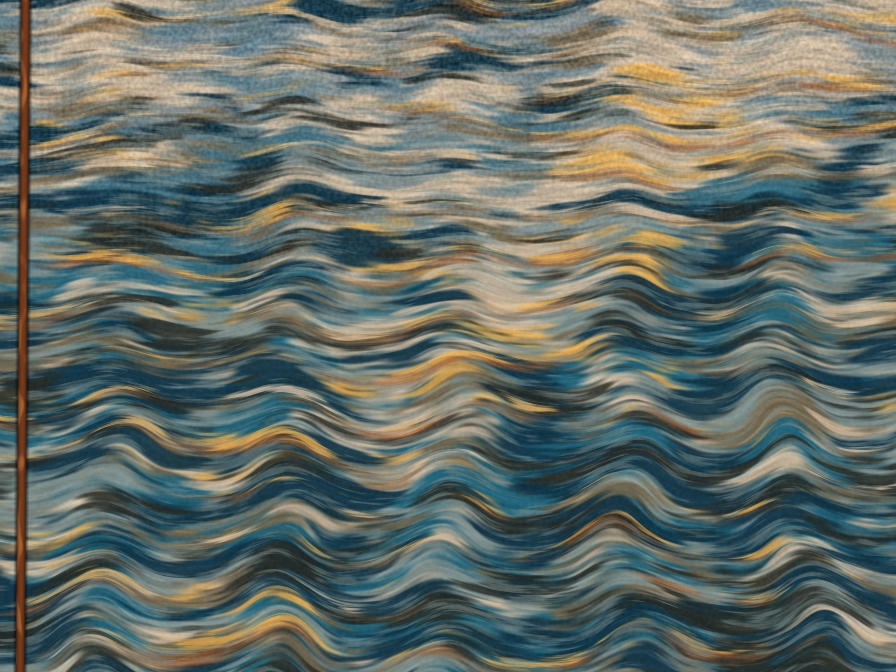
Give the GLSL for this texture, as a Shadertoy shader.

```glsl
// Painted water: wavy bristle strokes of teal, ochre and peach beside a thin rust batten.

const float TAU = 6.28318;
const float WAVELENGTH = 0.257;
const float RIDGES = 14.0;

const vec3 GREY_TEAL = vec3(0.48, 0.55, 0.54);
const vec3 TEAL      = vec3(0.10, 0.37, 0.46);
const vec3 NAVY      = vec3(0.06, 0.20, 0.27);
const vec3 UMBER     = vec3(0.15, 0.17, 0.15);
const vec3 BROWN     = vec3(0.45, 0.38, 0.27);
const vec3 RUST      = vec3(0.60, 0.34, 0.18);
const vec3 PEACH     = vec3(0.82, 0.73, 0.62);
const vec3 OCHRE     = vec3(0.87, 0.66, 0.32);
const vec3 LAVENDER  = vec3(0.56, 0.57, 0.59);

vec2 gradientAt(vec2 cell) {
    float angle = TAU * fract(sin(dot(cell, vec2(127.1, 311.7))) * 43758.5);
    return vec2(cos(angle), sin(angle));
}

// Gradient noise, about -1 to 1
float noise(vec2 p) {
    vec2 i = floor(p), f = p - i;
    vec2 u = f * f * f * (f * (f * 6.0 - 15.0) + 10.0);
    vec2 e = vec2(1.0, 0.0);
    float a = dot(gradientAt(i), f);
    float b = dot(gradientAt(i + e.xy), f - e.xy);
    float c = dot(gradientAt(i + e.yx), f - e.yx);
    float d = dot(gradientAt(i + e.xx), f - e.xx);
    return 1.4 * mix(mix(a, b, u.x), mix(c, d, u.x), u.y);
}

// Streaky noise: each octave is finer across the stroke than along it
float bristles(vec2 p, vec2 scale, float seed) {
    float sum = 0.0, weight = 0.55;
    vec2 q = p * scale + seed * vec2(7.3, 3.7);
    for (int i = 0; i < 4; i++) {
        sum += weight * noise(q);
        q = q * vec2(1.7, 2.0) + 5.3;
        weight *= 0.68;
    }
    return sum;
}

float strokes(vec2 p, vec2 scale, float seed, float level, float soft) {
    return smoothstep(level - soft, level + soft, bristles(p, scale, seed));
}

// Height of the rolling waves, steeper towards the bottom and uneven from row to row
float swell(vec2 p) {
    float drift = 0.9 * noise(p * vec2(1.2, 2.0) + 3.0) + 1.0 * noise(p * vec2(2.0, 7.0) + 9.0);
    float phase = TAU * (p.x - 0.352) / WAVELENGTH + drift;
    float height = mix(0.018, 0.007, smoothstep(0.2, 0.9, p.y));
    height *= 1.0 + 0.6 * noise(p * vec2(3.0, 5.0) + 15.0);
    return height * (sin(phase) - 0.18 * cos(2.0 * phase)) + 0.014 * noise(p * vec2(5.0, 7.0));
}

float segmentDistance(vec2 p, vec2 a, vec2 b) {
    vec2 ab = b - a;
    return length(p - a - ab * clamp(dot(p - a, ab) / dot(ab, ab), 0.0, 1.0));
}

// Broken crest lines: x is the light crest, y the rust shadow under it
vec2 crests(vec2 q, float boost) {
    float row = q.y * RIDGES + 0.9 * noise(q * vec2(2.0, 3.0) + 21.0);
    float id = floor(row);
    float offset = (fract(row) - 0.5) / RIDGES;
    float load = noise(vec2(q.x * 4.5 + id * 5.7, id * 7.31 + 0.4));
    float ragged = 0.016 * bristles(q, vec2(8.0, 55.0), 4.0);
    float width = 0.002 + 0.012 * load + 0.005 * boost + ragged;
    float light = smoothstep(-0.004, 0.006, width - abs(offset));
    float shadow = smoothstep(-0.006, 0.008, width - abs(offset + 0.009));
    float dry = strokes(q, vec2(7.0, 48.0), 9.0, -0.12, 0.25);
    return vec2(light * dry, shadow);
}

vec3 paintWater(vec2 p) {
    vec2 q = vec2(p.x, p.y - swell(p));

    // Broad zones of light, haze, shade and deep water
    float glow = exp(-pow(segmentDistance(p, vec2(0.60, 0.40), vec2(1.04, 0.84)) / 0.12, 2.0));
    float haze = smoothstep(0.55, 0.95, p.y + 0.12 * noise(p * vec2(2.0, 4.0)));
    float shade = smoothstep(0.38, 0.0, p.y) * smoothstep(0.45, 1.2, p.x);
    float deep = 0.22 * noise(q * vec2(2.0, 5.5) + 41.0) + 0.06 - 0.22 * haze - 0.2 * glow;
    float warmth = noise(q * vec2(3.5, 12.0) + 31.0);

    // Cool body colours
    vec3 color = GREY_TEAL;
    color = mix(color, TEAL, 0.92 * strokes(q, vec2(4.0, 15.0), 1.0, 0.02 - 0.6 * deep, 0.17));
    color = mix(color, LAVENDER, 0.6 * haze);

    // Earth and pale strokes
    color = mix(color, BROWN, 0.8 * strokes(q, vec2(4.0, 20.0), 3.0, 0.18, 0.17));
    color = mix(color, PEACH, 0.85 * strokes(q, vec2(5.0, 20.0), 6.0, 0.23 - 0.24 * glow - 0.08 * haze + 0.7 * deep + 0.15 * shade, 0.18));
    color = mix(color, OCHRE, 0.85 * strokes(q, vec2(4.5, 18.0), 7.0, 0.40 - 0.20 * glow, 0.15));

    // Dark strokes drawn into the troughs
    color = mix(color, NAVY, 0.92 * strokes(q, vec2(4.0, 19.0), 2.0, 0.13 - deep - 0.2 * shade, 0.16));
    color = mix(color, UMBER, 0.85 * strokes(q, vec2(4.5, 22.0), 5.0, 0.26 - 0.5 * deep - 0.25 * shade, 0.16));

    // Crests over their shadows
    vec2 crest = crests(q, glow - shade);
    vec3 earth = mix(RUST, BROWN, smoothstep(-0.4, 0.4, warmth));
    color = mix(color, earth, 0.68 * crest.y);
    color = mix(color, mix(OCHRE, PEACH, smoothstep(-0.1, 0.35, warmth)), 0.85 * crest.x);

    // Thin dry-brush scumbles, hairline bristle marks and sparkling canvas grain
    color = mix(color, GREY_TEAL, 0.5 * strokes(q, vec2(9.0, 50.0), 8.0, 0.20, 0.20));
    float hair = noise(q * vec2(12.0, 120.0)) + 0.6 * noise(q * vec2(22.0, 180.0) + 8.0);
    float grain = noise(p * 185.0) + 0.6 * noise(p * 110.0 + 4.0);
    return color * (1.0 + 0.12 * hair) + grain * mix(0.018, 0.075, haze);
}

// Upright batten: rounded shading, worn highlights, dark edges
vec3 addBatten(vec3 color, vec2 p, float pixel) {
    float across = (p.x - mix(0.030, 0.038, p.y)) / 0.0065;
    float wear = noise(p * vec2(90.0, 24.0));
    vec3 wood = mix(vec3(0.46, 0.23, 0.11), vec3(0.66, 0.38, 0.19), smoothstep(0.1, 0.7, wear - 0.4 * across));
    wood *= 1.0 - 0.5 * across * across;
    float edge = pixel / 0.0065;
    color *= 1.0 - 0.5 * smoothstep(1.9, 1.0, abs(across));
    return mix(color, wood, smoothstep(1.0 + edge, 1.0 - edge, abs(across)));
}

void mainImage(out vec4 fragColor, in vec2 fragCoord) {
    vec2 p = fragCoord / iResolution.y;
    vec3 color = addBatten(paintWater(p), p, 1.0 / iResolution.y);
    fragColor = vec4(clamp(color, 0.0, 1.0), 1.0);
}
```
